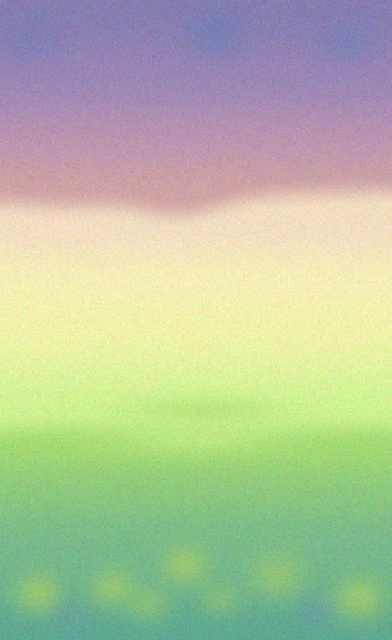
Reproduce this background procedurally as a Shadertoy shader.

```glsl
float bell(vec2 d) {
    return exp(-dot(d, d));
}

// Random value per cell
float hash(vec2 cell) {
    vec3 q = fract(vec3(cell.xyx) * 0.1031);
    q += dot(q, q.yzx + 33.33);
    return fract((q.x + q.y) * q.z);
}

vec3 duskSky(float y) {
    vec3 c = mix(vec3(0.81, 0.64, 0.64), vec3(0.73, 0.58, 0.69), smoothstep(0.69, 0.80, y));
    c = mix(c, vec3(0.61, 0.53, 0.71), smoothstep(0.77, 0.88, y));
    return mix(c, vec3(0.53, 0.49, 0.69), smoothstep(0.86, 0.99, y));
}

vec3 paleGlow(float y) {
    vec3 c = mix(vec3(0.81, 0.95, 0.57), vec3(0.94, 0.95, 0.66), smoothstep(0.35, 0.49, y));
    c = mix(c, vec3(0.96, 0.94, 0.71), smoothstep(0.47, 0.57, y));
    return mix(c, vec3(0.95, 0.87, 0.76), smoothstep(0.55, 0.65, y));
}

vec3 meadow(float y) {
    vec3 c = mix(vec3(0.37, 0.66, 0.57), vec3(0.48, 0.73, 0.54), smoothstep(0.0, 0.17, y));
    c = mix(c, vec3(0.56, 0.79, 0.49), smoothstep(0.15, 0.25, y));
    return mix(c, vec3(0.64, 0.85, 0.45), smoothstep(0.23, 0.31, y));
}

void mainImage(out vec4 fragColor, in vec2 fragCoord) {
    vec2 p = fragCoord / iResolution.y;
    p.x *= 0.6133 * iResolution.y / iResolution.x;

    // Three soft bands with wavy borders
    float ground = 0.329 + 0.004 * sin(p.x * 14.0);
    vec3 color = mix(meadow(p.y), paleGlow(p.y), smoothstep(ground - 0.028, ground + 0.025, p.y));
    float horizon = 0.682 + 0.03 * p.x
        - 0.026 * bell(vec2((p.x - 0.28) / 0.09, 0.0))
        - 0.008 * bell(vec2((p.x - 0.11) / 0.07, 0.0));
    color = mix(color, duskSky(p.y), smoothstep(horizon - 0.025, horizon + 0.026, p.y));

    // Low hill and its pale lower side
    float hill = bell((p - vec2(0.32, 0.357)) / vec2(0.115, 0.022));
    color = mix(color, vec3(0.70, 0.89, 0.48), 0.8 * hill);
    float slope = bell((p - vec2(0.30, 0.315)) / vec2(0.13, 0.026));
    color = mix(color, vec3(0.75, 0.92, 0.53), 0.8 * slope);

    // Blurred spots: x, y, radius, strength
    vec4 clouds[5] = vec4[](
        vec4(0.338, 0.953, 0.050, 0.85), vec4(0.045, 0.942, 0.048, 0.60),
        vec4(0.541, 0.936, 0.043, 0.65), vec4(0.104, 0.040, 0.035, 0.45),
        vec4(0.495, 0.042, 0.035, 0.50));
    for (int i = 0; i < 5; i++) {
        vec4 s = clouds[i];
        vec3 blue = mix(vec3(0.42, 0.60, 0.65), vec3(0.46, 0.50, 0.71), step(0.5, s.y));
        color = mix(color, blue, s.w * bell((p - s.xy) / (s.z * vec2(1.0, 0.85))));
    }
    vec4 blooms[7] = vec4[](
        vec4(0.060, 0.073, 0.037, 0.75), vec4(0.176, 0.082, 0.036, 0.70),
        vec4(0.232, 0.056, 0.034, 0.50), vec4(0.289, 0.117, 0.036, 0.75),
        vec4(0.345, 0.065, 0.032, 0.45), vec4(0.434, 0.100, 0.044, 0.60),
        vec4(0.562, 0.066, 0.040, 0.80));
    for (int i = 0; i < 7; i++) {
        vec4 s = blooms[i];
        color = mix(color, vec3(0.64, 0.81, 0.42), s.w * bell((p - s.xy) / (s.z * vec2(1.0, 0.85))));
    }

    // Fine cellular grain
    vec2 cell = floor(p * 512.0);
    vec3 grain = vec3(hash(cell), hash(cell + 71.0), hash(cell + 143.0)) - 0.5;
    color += 0.07 * grain;

    fragColor = vec4(clamp(color, 0.0, 1.0), 1.0);
}
```
